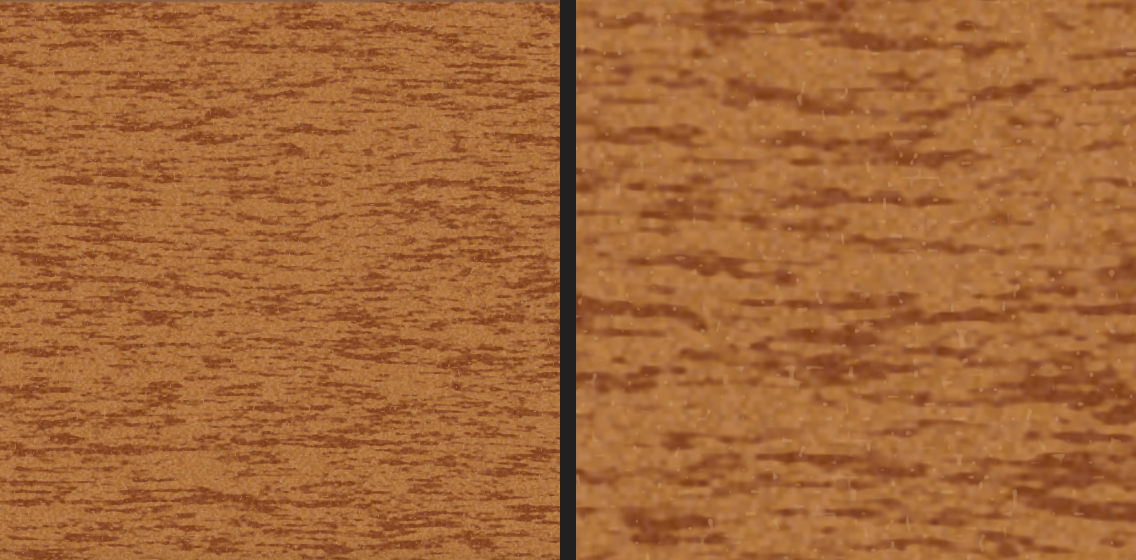
Left: the whole. Right: its middle third, enlarged.
Give the GLSL for this texture, as a WebGL 1 fragment shader.

```glsl
precision highp float;

uniform vec2 u_resolution;

float hash(vec2 p) {
  return fract(sin(dot(p, vec2(127.1, 311.7))) * 43758.5453);
}

// One row of smooth random values, shifted so that rows do not line up
float rowNoise(float x, float row) {
  x += 17.0 * hash(vec2(row, 4.7));
  float cell = floor(x);
  float f = fract(x);
  f = f * f * (3.0 - 2.0 * f);
  return mix(hash(vec2(cell, row)), hash(vec2(cell + 1.0, row)), f);
}

float noise(vec2 p) {
  float row = floor(p.y);
  float f = fract(p.y);
  f = f * f * (3.0 - 2.0 * f);
  return mix(rowNoise(p.x, row), rowNoise(p.x, row + 1.0), f);
}

// Dark pores: thin streaks with ragged edges and a few long veins
float poreDensity(vec2 p) {
  float patches = noise(p * vec2(6.0, 36.0) + 31.0);
  float streaks = noise(p * vec2(14.0, 135.0) + 7.0);
  float fibres = noise(p * vec2(30.0, 175.0) + 53.0);
  float ragged = noise(p * vec2(110.0, 230.0) + 11.0);
  float veins = smoothstep(0.75, 1.0, noise(p * vec2(5.0, 115.0) + 67.0));
  return 0.09 * patches + 0.26 * streaks + 0.37 * fibres + 0.28 * ragged
    + 0.14 * veins;
}

void main() {
  vec2 uv = gl_FragCoord.xy / u_resolution;

  // Gentle waviness and tilt of the grain
  vec2 p = uv;
  p.y += 0.010 * uv.x + 0.005 * sin(uv.x * 5.0 + uv.y * 9.0);
  p.y += 0.005 * noise(uv * vec2(7.0, 12.0));

  vec3 honey = vec3(0.692, 0.458, 0.25);
  vec3 russet = vec3(0.53, 0.28, 0.14);
  vec3 cream = vec3(0.80, 0.60, 0.41);
  vec3 edgeGrey = vec3(0.50, 0.36, 0.28);

  float pores = smoothstep(0.43, 0.71, poreDensity(p));
  vec3 color = mix(honey, russet, pores);

  // Fine speckle in brightness and warmth
  float speckle = noise(uv * 256.0 + 19.0) - 0.5;
  float warmth = noise(uv * 200.0 + 71.0) - 0.5;
  color += 0.095 * speckle + vec3(-0.01, 0.0, 0.06) * warmth;

  // Sparse pale flecks
  float fleck = smoothstep(0.80, 0.96, noise(uv * 230.0 + 97.0));
  color = mix(color, cream, 0.5 * fleck);

  // Shade towards the bottom and the thin upper border
  color *= 1.0 - 0.03 * smoothstep(0.05, 0.0, uv.y);
  color = mix(color, edgeGrey, 0.75 * smoothstep(0.993, 1.0, uv.y));

  gl_FragColor = vec4(color, 1.0);
}
```
